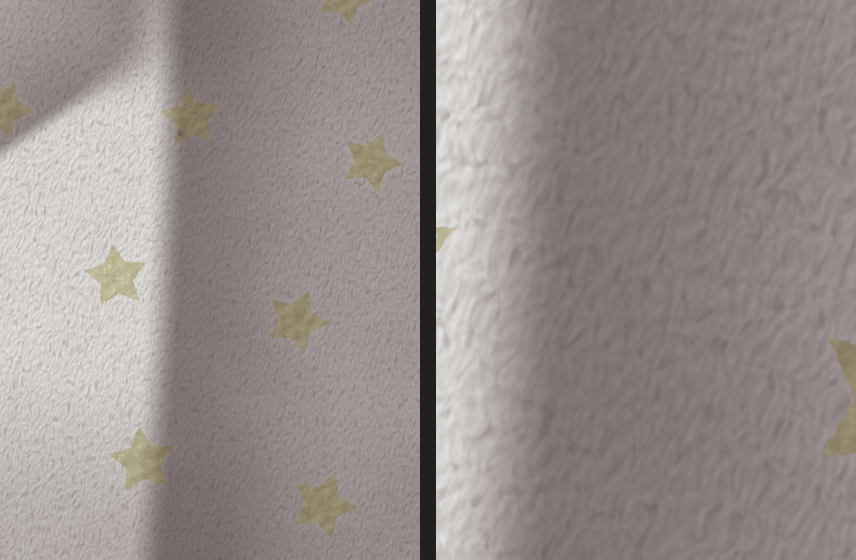
Left, the full canvas; right, a detail of the centre.
Give the GLSL for this pattern, as a WebGL 2 fragment shader.

```glsl
#version 300 es
precision highp float;
// Plush fabric printed with staggered, wrinkled gold foil stars under a soft fold shadow.
uniform vec2 u_resolution;
out vec4 outColor;

// Layout, in units of the canvas height
const vec2 FIRST_STAR = vec2(0.341, 0.790);
const vec2 REPEAT_ACROSS = vec2(0.658, -0.094);
const vec2 REPEAT_DOWN = vec2(-0.086, -0.613);
const vec2 COLUMN_STEP = vec2(0.322, -0.079);
const vec2 ROW_STEP = vec2(-0.133, -0.284);
const float RADIUS_NEAR = 0.0635;
const float RADIUS_FAR = 0.0550;
const float INNER_RATIO = 0.52;
const float TURN_EVEN = -0.12;
const float TURN_ODD = 0.38;
const float TOP_SQUEEZE = 0.034;

// Surface
const float NAP_SCALE = 165.0;
const float NAP_DEPTH = 0.13;
const float PIT_DEPTH = 0.13;
const float FUZZ_DEPTH = 0.10;
const float WRINKLE_SCALE = 58.0;
const vec2 WORN_SPOT = vec2(0.322, 0.762);
const float WORN_RADIUS = 0.0055;

// Colours in shade and in light
const vec3 PLUSH_SHADE = vec3(0.475, 0.425, 0.425);
const vec3 PLUSH_LIGHT = vec3(0.845, 0.835, 0.825);
const vec3 FOIL_SHADE = vec3(0.505, 0.455, 0.360);
const vec3 FOIL_LIGHT = vec3(0.745, 0.725, 0.595);
const vec3 WORN_COLOR = vec3(0.41, 0.37, 0.36);

const float PI = 3.14159;

vec2 hashGradient(vec2 cell) {
    vec3 h = fract(cell.xyx * vec3(0.1031, 0.1030, 0.0973));
    h += dot(h, h.yzx + 33.33);
    float angle = 2.0 * PI * fract((h.x + h.y) * h.z);
    return vec2(cos(angle), sin(angle));
}

float gradientNoise(vec2 p) {
    vec2 i = floor(p), f = p - i;
    vec2 u = f * f * f * (f * (f * 6.0 - 15.0) + 10.0);
    vec2 e = vec2(1.0, 0.0);
    float low = mix(dot(hashGradient(i), f), dot(hashGradient(i + e), f - e), u.x);
    float high = mix(dot(hashGradient(i + e.yx), f - e.yx),
                     dot(hashGradient(i + 1.0), f - 1.0), u.x);
    return mix(low, high, u.y);
}

// Signed distance to a five-pointed star, negative inside
float starDistance(vec2 q, float radius, float turn) {
    float sector = 2.0 * PI / 5.0;
    float a = mod(atan(q.x, q.y) - turn + 0.5 * sector, sector) - 0.5 * sector;
    q = length(q) * vec2(cos(a), abs(sin(a)));
    vec2 tip = vec2(radius, 0.0);
    vec2 valley = INNER_RATIO * radius * vec2(cos(0.5 * sector), sin(0.5 * sector));
    vec2 e = valley - tip, w = q - tip;
    float d = length(w - e * clamp(dot(w, e) / dot(e, e), 0.0, 1.0));
    return e.x * w.y > e.y * w.x ? -d : d;
}

// Four stars per repeat: two columns by two rows
float starField(vec2 p) {
    float d = 1.0;
    for (int i = -1; i <= 1; i++)
    for (int j = -1; j <= 1; j++)
    for (int k = 0; k < 4; k++) {
        float column = float(k & 1), row = float(k >> 1);
        vec2 c = FIRST_STAR + float(i) * REPEAT_ACROSS + float(j) * REPEAT_DOWN
               + column * COLUMN_STEP + row * ROW_STEP;
        float top = clamp((c.y - 0.79) / 0.215, 0.0, 1.0);
        c.y -= TOP_SQUEEZE * top * top;
        float radius = mix(RADIUS_NEAR, RADIUS_FAR, clamp(c.y, 0.0, 1.0));
        d = min(d, starDistance(p - c, radius, mix(TURN_EVEN, TURN_ODD, column)));
    }
    return d;
}

// Light level: bright left side, fold shadow on the right, rounded shadow at top left
float lightLevel(vec2 p) {
    float down = 1.0 - p.y;
    float lit = 0.93 - 0.36 * smoothstep(0.40, 0.0, p.y) - 0.42 * smoothstep(0.78, 1.0, p.y);
    float shade = 0.06 + 0.32 * smoothstep(0.30, 0.64, p.x)
                - 0.09 * smoothstep(0.72, 1.0, p.y) - 0.11 * smoothstep(0.30, 0.0, p.y);
    float foldX = 0.317 - 0.042 * down * down;
    float level = mix(lit, shade, smoothstep(-0.050, 0.020, p.x - foldX));
    float slope = dot(vec2(p.x, down), vec2(0.56, 0.83)) - 0.228;
    float side = p.x - 0.252;
    float h = max(0.05 - abs(slope - side), 0.0);
    float corner = max(slope, side) + h * h / 0.2;
    float softness = mix(0.018, 0.045, smoothstep(0.1, 0.25, p.x));
    float mask = smoothstep(softness, -softness, corner);
    return mix(level, 0.16 + 1.3 * max(-corner, 0.0), mask);
}

void main() {
    vec2 p = gl_FragCoord.xy / u_resolution.y;
    float pixel = 1.0 / u_resolution.y;
    float level = lightLevel(p);

    // Leaning pile with side light, short dark pits and fine fuzz
    vec2 nap = vec2(p.x - 0.25 * p.y, 0.58 * p.y) * NAP_SCALE;
    nap += 0.9 * vec2(gradientNoise(p * 45.0), gradientNoise(p * 45.0 + 9.0));
    float pile = gradientNoise(nap) - gradientNoise(nap + vec2(0.45, -0.35));
    float pits = smoothstep(0.12, 0.45, gradientNoise(nap * 0.85 + 31.0));
    float fuzz = gradientNoise(nap * 1.9 + 17.0);
    float relief = NAP_DEPTH * pile - PIT_DEPTH * (pits - 0.15) + FUZZ_DEPTH * fuzz;
    float clouds = gradientNoise(p * 9.0) + 0.5 * gradientNoise(p * 24.0);
    float d = starField(p) + 0.0022 * gradientNoise(p * 150.0);
    float rim = smoothstep(0.010, 0.001, d);
    float plushLevel = level + relief * (0.55 + level) + 0.04 * clouds + 0.04 * rim;
    vec3 color = mix(PLUSH_SHADE, PLUSH_LIGHT, plushLevel);

    // Creased foil with a few glints where the light falls
    vec2 creaseP = p * WRINKLE_SCALE + 0.8 * gradientNoise(p * 35.0);
    float fold = gradientNoise(creaseP) - gradientNoise(creaseP + vec2(0.25, -0.3));
    float crease = 1.0 - smoothstep(0.0, 0.10, abs(gradientNoise(creaseP * 0.8 + 5.0)));
    float grain = gradientNoise(p * 190.0);
    vec3 foil = mix(FOIL_SHADE, FOIL_LIGHT, level + 0.3 * fold);
    foil += 0.035 * grain + crease * mix(-0.03, 0.035, level);
    foil += 0.14 * level * smoothstep(0.34, 0.58, grain);
    float worn = smoothstep(0.0015, -0.0015, length(p - WORN_SPOT) - WORN_RADIUS);
    foil = mix(foil, WORN_COLOR, 0.85 * worn);
    color = mix(color, foil, smoothstep(pixel, -pixel, d));

    outColor = vec4(clamp(color, 0.0, 1.0), 1.0);
}
```
